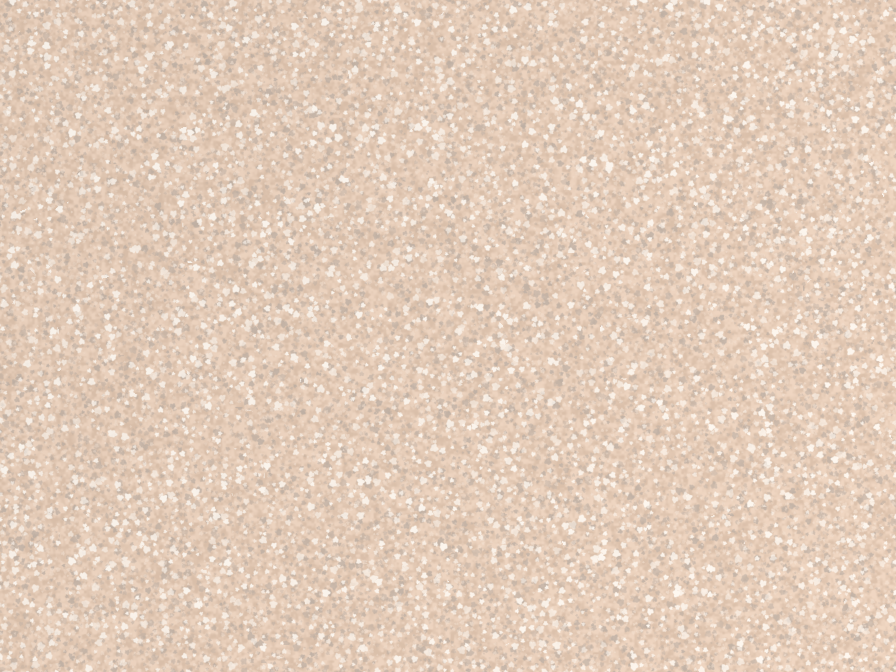
Reproduce this texture procedurally as a Shadertoy shader.

```glsl
vec3 hash3(vec2 p) {
    vec3 q = fract(p.xyx * vec3(0.1031, 0.1030, 0.0973));
    q += dot(q, q.yxz + 33.33);
    return fract((q.xxy + q.yzz) * q.zyx);
}

float noise(vec2 p) {
    vec2 i = floor(p), f = fract(p);
    f = f * f * (3.0 - 2.0 * f);
    float low = mix(hash3(i).x, hash3(i + vec2(1, 0)).x, f.x);
    float high = mix(hash3(i + vec2(0, 1)).x, hash3(i + vec2(1, 1)).x, f.x);
    return mix(low, high, f.y);
}

// Coverage of scattered, slightly angular chips; share is the part of cells filled
float grains(vec2 p, float cells, float share, float seed) {
    vec2 q = p * cells;
    float edge = 0.75 * cells / iResolution.y + 0.03;
    float cover = 0.0;
    for (int y = -1; y <= 1; y++) {
        for (int x = -1; x <= 1; x++) {
            vec2 cell = floor(q) + vec2(x, y);
            vec3 place = hash3(cell + seed);
            vec3 form = hash3(cell + seed + 57.3);
            if (place.z > share) continue;
            vec2 d = q - cell - place.xy;
            float angle = atan(d.y, d.x) + 6.283 * form.y;
            float radius = mix(0.19, 0.48, form.x * form.x);
            radius *= 1.0 + 0.14 * sin(3.0 * angle) + 0.1 * sin(5.0 * angle + 9.0 * form.z);
            float chip = 1.0 - smoothstep(-edge, edge, length(d) - radius);
            cover = max(cover, chip * mix(0.5, 1.0, form.z));
        }
    }
    return cover;
}

void mainImage(out vec4 fragColor, in vec2 fragCoord) {
    vec2 p = fragCoord / iResolution.y;

    // Mottled beige ground
    float mottle = 0.6 * noise(p * 150.0) + 0.4 * noise(p * 260.0 + 31.0);
    vec3 color = mix(vec3(0.86, 0.755, 0.67), vec3(0.935, 0.835, 0.755),
                     smoothstep(0.15, 0.8, mottle));

    // Translucent grey chips, gathered in loose clusters
    float cluster = noise(p * 14.0 + 5.0) - 0.5;
    vec3 grey = vec3(0.73, 0.68, 0.64);
    color = mix(color, grey, 0.75 * grains(p, 88.0, 0.46 - 0.2 * cluster, 113.0));
    color = mix(color, grey, 0.5 * grains(p, 135.0, 0.28, 271.0));

    // Cream specks below bright white chips
    color = mix(color, vec3(0.96, 0.89, 0.83), 0.6 * grains(p, 140.0, 0.4, 419.0));
    color = mix(color, vec3(0.995, 0.97, 0.94), grains(p, 84.0, 0.5 + 0.25 * cluster, 683.0));

    // Light falls off gently toward the upper left
    color *= 0.985 + 0.018 * p.x - 0.012 * p.y;
    fragColor = vec4(clamp(color, 0.0, 1.0), 1.0);
}
```
